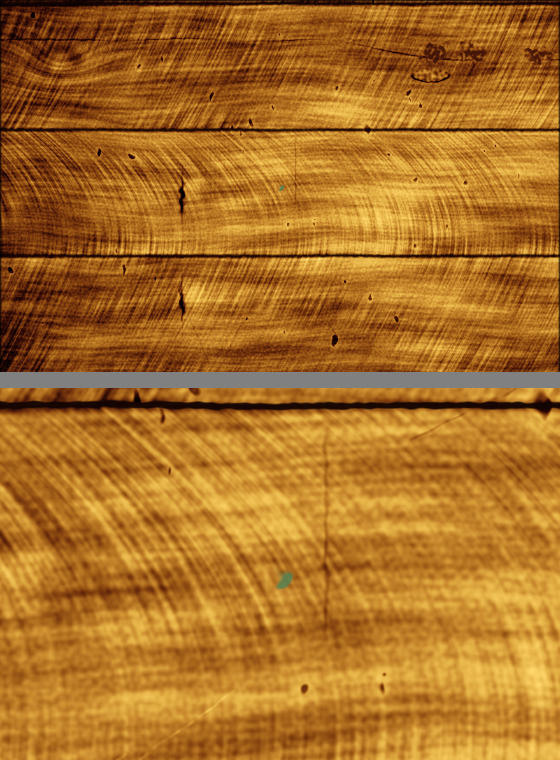
Top, the full canvas; bottom, a detail of the centre.
Write a Shadertoy shader that draws this texture.

```glsl
// Three old saw-marked wooden planks with dark seams, knots, nail pits and scratches.
#define PITCH 0.339        // plank height
#define SEAM_Y 0.312       // height of the lower seam
#define SEAM_HALF 0.0034   // half width of a seam
#define GRAIN 0.50         // strength of the long grain
#define SAW 0.36           // strength of the saw marks
#define BLOTCH 0.52        // strength of the stains
#define PITS 42
#define SCRATCHES 26
#define LIGHT_POS vec2(0.70, 0.50)

float hash(vec2 p) {
    return fract(sin(dot(p, vec2(127.1, 311.7))) * 43758.55);
}

float corner(vec2 cell, vec2 offset) {
    float a = 6.2832 * hash(cell);
    return dot(vec2(cos(a), sin(a)), offset);
}

// Gradient noise, about -0.7 to 0.7
float noise(vec2 p) {
    vec2 i = floor(p), f = fract(p), e = vec2(1, 0);
    vec2 u = f * f * f * (f * (f * 6.0 - 15.0) + 10.0);
    return mix(mix(corner(i, f), corner(i + e, f - e), u.x),
               mix(corner(i + e.yx, f - e.yx), corner(i + 1.0, f - 1.0), u.x), u.y);
}

float fbm(vec2 p) {
    float sum = 0.0, amp = 0.65;
    for (int i = 0; i < 4; i++) {
        sum += amp * noise(p);
        p = p * 2.03 + 17.3;
        amp *= 0.55;
    }
    return sum;
}

float segment(vec2 p, vec2 along, float halfLen) {
    return length(p - along * clamp(dot(p, along), -halfLen, halfLen));
}

// Coverage of a shape whose signed distance is d
float cover(float d, float soft) {
    return 1.0 - smoothstep(-soft, soft, d);
}

vec3 woodColor(float tone) {
    vec3 ramp[6] = vec3[6](vec3(0.18, 0.04, 0.02), vec3(0.38, 0.15, 0.04), vec3(0.53, 0.27, 0.06),
                           vec3(0.67, 0.41, 0.11), vec3(0.79, 0.54, 0.18), vec3(0.89, 0.69, 0.27));
    float t = clamp(tone, 0.0, 1.0) * 5.0;
    int i = min(int(t), 4);
    vec3 c = mix(ramp[i], ramp[i + 1], t - float(i));
    return c * smoothstep(-0.4, 0.05, tone) + max(tone - 1.0, 0.0) * vec3(0.3, 0.4, 0.4);
}

void mainImage(out vec4 fragColor, in vec2 fragCoord) {
    vec2 uv = fragCoord / iResolution.xy, p = fragCoord / iResolution.y;
    float aspect = iResolution.x / iResolution.y, px = 1.0 / iResolution.y;

    // Plank index and height within the plank
    float row = (p.y - SEAM_Y) / PITCH + 1.0;
    float id = floor(row), h = fract(row);
    vec2 seed = vec2(id * 7.31, id * 13.7);
    vec2 warp = 0.013 * vec2(noise(p * 48.0), noise(p * 48.0 + 31.0));
    float rough = noise(p * 95.0);

    // Uneven light, stains and grain that bends round the whorl
    vec2 l = (uv - LIGHT_POS) * vec2(1.0, 1.2);
    float tone = 0.79 - 0.95 * dot(l, l);
    vec2 w = (p - vec2(0.16, 0.83)) * vec2(1.0, 1.5);
    vec2 g = p + seed + vec2(0.0, 0.06 * exp(-90.0 * dot(w, w)) + 0.03 * noise(p * 2.5 + seed));
    float stain = fbm(p * vec2(3.0, 5.0) + seed);
    tone += BLOTCH * stain + GRAIN * fbm(g * vec2(2.2, 26.0));
    tone += 0.5 * GRAIN * noise(g * vec2(9.0, 120.0)) + 0.2 * noise(p * 160.0);
    tone += 0.3 * sin(length(w) * 70.0 + 8.0 * stain) * exp(-160.0 * dot(w, w));

    // Curved saw marks: leaning right, bending back on the middle plank
    float middle = 1.0 - min(abs(id - 1.0), 1.0);
    float q = p.x - mix(0.20, 0.07, middle) * h + mix(0.03, 0.24, middle) * h * h;
    float mark = noise(vec2(q * 105.0, h * 2.5) + seed) + 0.6 * noise(vec2(q * 190.0, h * 4.0) + seed);
    float patchy = smoothstep(-0.35, 0.35, noise(p * vec2(3.5, 7.0) + seed + 9.0));
    tone += SAW * mark * (0.35 + patchy + 0.6 * smoothstep(0.25, 0.0, h) * middle);

    // Scratches, pale and dark
    for (int i = 0; i < SCRATCHES; i++) {
        vec2 k = vec2(float(i), 3.7);
        vec2 c = vec2(hash(k) * aspect, hash(k + 1.3));
        float a = mix(0.3, 2.5, hash(k + 2.9));
        float d = segment(p - c + 0.25 * warp, vec2(cos(a), sin(a)), mix(0.01, 0.07, hash(k + 4.1)));
        tone += (hash(k + 5.7) < 0.5 ? 0.24 : -0.30) * cover(d - 0.0012, px) * (0.6 + rough);
    }

    // Small ragged pits with a pale rim
    for (int i = 0; i < PITS; i++) {
        vec2 k = vec2(float(i), 41.3);
        vec2 c = vec2(hash(k) * aspect, hash(k + 1.7));
        float size = hash(k + 3.1), r = mix(0.002, 0.0085, size * size);
        float d = length((p - c + 0.7 * warp) * vec2(1.3, mix(0.5, 1.3, hash(k + 6.3)))) - r;
        tone += 0.12 * cover(d - 0.008, 0.006) - 0.75 * cover(d, 0.0025);
    }

    // Nail stains: tall dark splits beside a pale patch
    for (int i = 0; i < 2; i++) {
        vec2 d = p - vec2(0.49, 0.19 + 0.28 * float(i));
        tone += 0.30 * cover(length((d - vec2(0.026, 0.02)) + warp) - 0.028, 0.02);
        tone -= 0.80 * cover(length((d + warp) * vec2(1.0, 0.18)) - 0.007, 0.004);
        tone -= 0.25 * cover(abs(d.x + 0.3 * warp.x) - 0.002, 0.002) * cover(abs(d.y) - 0.08, 0.03);
    }
    tone -= 0.22 * cover(abs(p.x - 0.794 + 0.3 * warp.x) - 0.0015, 0.002) * cover(abs(p.y - 0.54) - 0.09, 0.02);

    // Long crack in the top plank, running into the knots
    float crackY = mix(0.893, 0.838, smoothstep(0.82, 1.25, p.x)) + 0.008 * noise(vec2(p.x * 5.0, 2.0));
    float crack = cover(abs(p.y - crackY + 0.2 * warp.y) - 0.0014, 1.2 * px);
    tone -= 0.65 * crack * smoothstep(-0.3, 0.15, noise(vec2(p.x * 4.0, 8.0)));

    // Crumbled knots and the oval scar below them
    for (int i = 0; i < 3; i++) {
        float n = float(i);
        vec2 d = p - vec2(1.17 + 0.06 * n + 0.04 * n * n, 0.858 - 0.003 * n);
        float r = length((d + 2.2 * warp) * vec2(0.85, 1.1 + 0.3 * n)) - 0.031;
        tone = mix(tone, 0.06 + 1.1 * max(rough, 0.0), 0.92 * cover(r, 0.006));
    }
    vec2 o = p - vec2(1.157, 0.798);
    float scar = length((o + 0.2 * warp) * vec2(1.0, 2.8)) - 0.05;
    tone = mix(tone, 0.5 + 0.8 * rough, cover(scar, 0.004));
    tone -= 0.7 * cover(abs(scar) - 0.004, 0.004) * smoothstep(0.012, -0.008, o.y);

    // Seams with a worn pale lip underneath
    float seamD = (row - round(row)) * PITCH + 0.0025 * noise(vec2(p.x * 6.0, round(row))) + 0.12 * warp.y;
    tone += 0.16 * cover(abs(seamD + 0.010) - 0.003, 0.004);
    tone -= 0.35 * cover(abs(seamD) - 0.005, 0.004);
    float seam = cover(abs(seamD) - SEAM_HALF * (0.85 + 0.5 * rough), 1.2 * px);

    // Colour, a teal paint fleck, seams and the dark outer edge
    vec3 color = woodColor(tone);
    color = mix(color, vec3(0.30, 0.50, 0.33), 0.8 * cover(length(p - vec2(0.755, 0.496) + warp) - 0.005, 0.002));
    color = mix(color, vec3(0.07, 0.015, 0.01), 0.95 * seam);
    float edge = min(min(p.x, aspect - p.x), 1.0 - p.y);
    color *= mix(0.35, 1.0, smoothstep(0.001, 0.006, edge));
    fragColor = vec4(color, 1.0);
}
```
